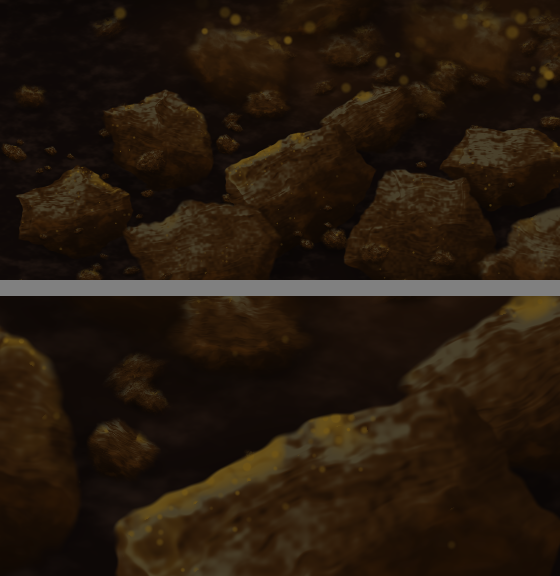
Top, the full canvas; bottom, a detail of the centre.
Write a WebGL 2 fragment shader that draws this texture.

```glsl
#version 300 es
precision highp float;
// Dark faceted gold nuggets scattered over black rock, with blurred lights behind.
// Each nugget is a soft minimum of random planes, lit from behind and above;
// they are layered far to near, and edge softness follows the depth of field.

#define STONES 103
#define LARGE_STEP 8
#define LIGHTS 40
#define FAR_BLUR 0.030
#define NEAR_BLUR 0.0042
#define SHADE vec3(0.092, 0.048, 0.016)
#define GOLD vec3(0.190, 0.110, 0.036)
#define PALE vec3(0.285, 0.250, 0.170)
#define GLINT vec3(0.430, 0.325, 0.085)
#define ROCK_LOW vec3(0.056, 0.033, 0.026)
#define ROCK_HIGH vec3(0.115, 0.076, 0.058)

out vec4 fragColor;
uniform vec2 u_resolution;

float hash(vec2 p) {
    vec3 q = fract(p.xyx * 0.1031);
    q += dot(q, q.yzx + 33.33);
    return fract((q.x + q.y) * q.z);
}

float noise(vec2 p) {
    vec2 i = floor(p), f = fract(p);
    f = f * f * (3.0 - 2.0 * f);
    return mix(mix(hash(i), hash(i + vec2(1, 0)), f.x),
               mix(hash(i + vec2(0, 1)), hash(i + vec2(1, 1)), f.x), f.y);
}

float fbm(vec2 p) {
    float sum = 0.0, amp = 0.5;
    for (int i = 0; i < 4; i++) {
        sum += amp * noise(p);
        p = mat2(1.6, 1.2, -1.2, 1.6) * p + 7.3;
        amp *= 0.5;
    }
    return sum;
}

// Small round sparkles of varied strength, one per cell; density from 0 to 1
float sparkles(vec2 p, float density) {
    vec2 cell = floor(p);
    vec2 centre = 0.3 + 0.4 * vec2(hash(cell + 3.1), hash(cell + 8.7));
    float radius = mix(0.2, 0.5, hash(cell + 5.5));
    float dotMask = 1.0 - smoothstep(radius * 0.2, radius, length(fract(p) - centre));
    return dotMask * step(1.0 - density, hash(cell)) * mix(0.3, 1.0, hash(cell + 1.7));
}

// Height of a nugget in its local frame, with the blended facet normal
float nugget(vec2 q, float seed, float hardness, out vec3 normal) {
    float total = 0.0;
    normal = vec3(0.0);
    for (int k = 0; k < 11; k++) {
        bool side = k < 7;
        float fk = float(k), jitter = hash(vec2(seed, fk + 1.0));
        float angle = 6.2832 * (side ? (fk + 0.9 * jitter) / 7.0 : (fk - 6.8 + 0.6 * jitter) / 4.0);
        float h = hash(vec2(fk + 20.0, seed));
        float tilt = side ? 0.9 : mix(0.3, 0.62, h);
        vec3 n = vec3(tilt * vec2(cos(angle), sin(angle)), sqrt(1.0 - tilt * tilt));
        float offset = side ? mix(0.7, 0.97, h) : mix(0.54, 0.72, jitter);
        float weight = exp(-hardness * (offset - dot(n.xy, q)) / n.z);
        total += weight;
        normal += n * weight;
    }
    normal = normalize(normal);
    return -log(total) / hardness;
}

// Lit nugget surface: bright back facets, brown front, grainy in focus
vec3 nuggetColour(vec2 p, vec2 q, vec3 n, float z, float seed, float sharp) {
    float grain = fbm(q * 4.5 + seed * 3.7);
    float fine = noise(q * vec2(9.0, 34.0) + seed) + noise(p * 100.0) - 1.0;
    float lit = 0.15 + 0.72 * max(dot(n, normalize(vec3(-0.2, 0.8, 0.45))), 0.0);
    lit *= mix(0.65, 1.2, noise(n.xy * 5.0 + seed * 2.3));
    lit *= 0.5 + grain + sharp * 0.55 * fine;
    vec3 col = mix(SHADE, GOLD, smoothstep(0.04, 0.58, lit));
    col = mix(col, PALE, smoothstep(0.48, 1.0, lit));
    col += vec3(0.05, 0.024, 0.0) * smoothstep(0.45, 0.75, grain) * smoothstep(0.3, -0.4, n.y);
    col *= mix(0.62, 1.0, smoothstep(-0.95, -0.25, q.y));
    // Glitter gathers in patches along the back rim
    float patches = smoothstep(0.42, 0.68, noise(q * 2.2 + seed * 5.1));
    float upward = smoothstep(0.1, 0.8, n.y);
    float rim = upward * (1.0 - smoothstep(0.05, 0.5, z));
    float glow = sparkles(p * 66.0 + seed, patches * (0.06 + 0.14 * upward + 0.45 * rim));
    float streak = rim * patches * smoothstep(0.36, 0.62, grain);
    return mix(col, GLINT, clamp(0.65 * glow * sharp + 0.8 * streak, 0.0, 1.0));
}

void main() {
    vec2 p = gl_FragCoord.xy / u_resolution.y;
    float width = u_resolution.x / u_resolution.y;

    // Rough rock floor, warmer and smoother toward the far right
    float far = smoothstep(0.4, 0.85, p.y);
    float ridges = 1.0 - abs(2.0 * fbm(p * vec2(5.0, 9.0)) - 0.95);
    float relief = ridges * fbm(p * vec2(20.0, 36.0));
    relief += 0.2 * (noise(p * vec2(70.0, 110.0)) - 0.5) * (1.0 - far);
    vec3 col = mix(ROCK_LOW, ROCK_HIGH, smoothstep(0.25, 0.85, relief));
    col += vec3(0.125, 0.064, 0.004) * far * smoothstep(0.2, 1.3, p.x) * noise(p * 4.5);

    // Nuggets from far to near; large ones at a fixed step, pebbles between
    for (int i = 0; i < STONES; i++) {
        float id = float(i), size = hash(vec2(id, 9.0));
        bool large = i % LARGE_STEP == 0;
        vec2 c = vec2(hash(vec2(id, 2.0)), 0.98 - 0.98 * id / 96.0);
        float depth = smoothstep(0.55, 0.85, c.y);
        if (large) c.x = fract(0.58 + 0.618034 * id / float(LARGE_STEP));
        else c = vec2(mix(c.x, sqrt(c.x), depth), c.y - 0.06);
        c.x *= width;
        float r = large ? mix(0.2, 0.32, size) * mix(1.0, 0.75, c.y)
                        : mix(0.013, 0.055, size * size) * (1.0 + 1.3 * depth);
        if (large && c.y - 0.55 * c.x > 0.4) r *= 0.3;
        float blur = mix(NEAR_BLUR, FAR_BLUR, smoothstep(0.45, 0.92, c.y));
        blur = min(blur + 0.007 * smoothstep(0.25, 0.0, c.y), 0.6 * r);
        float turn = 0.9 * (hash(vec2(id, 6.0)) - 0.5);
        vec2 d = mat2(cos(turn), -sin(turn), sin(turn), cos(turn)) * (p - c);
        vec2 q = d * vec2(1.0, mix(1.2, 1.65, hash(vec2(id, 12.0)))) / r;
        // Contact shadow below the stone
        col *= 1.0 - 0.25 * smoothstep(1.3, 0.7, length(q + vec2(0.0, 0.25)));
        if (length(q) > 1.35 + 2.0 * blur / r) continue;
        // Worn, uneven outline
        vec2 warp = q * 3.0 + id * 1.7;
        q += 0.16 * (vec2(noise(warp), noise(warp + 9.0)) - 0.5);
        q += 0.05 * (vec2(noise(warp * 4.0), noise(warp * 4.0 + 5.0)) - 0.5);
        vec3 n;
        float z = nugget(q, id + 1.0, clamp(0.6 * r / blur, 5.0, 24.0), n);
        float cover = smoothstep(-blur, blur, z * r * 0.5);
        float sharp = 1.0 - smoothstep(0.006, 0.022, blur);
        if (cover > 0.0) col = mix(col, nuggetColour(p, q, n, z, id + 1.0, sharp), cover);
    }

    // Out-of-focus lights, denser toward the far right
    for (int i = 0; i < LIGHTS; i++) {
        float id = float(i) + 70.0, power = hash(vec2(id, 4.0));
        vec2 c = vec2(width * sqrt(hash(vec2(id, 1.0))), 0.57 + 0.43 * sqrt(hash(vec2(id, 2.0))));
        float r = mix(0.01, 0.03, hash(vec2(id, 3.0)));
        float disc = 1.0 - smoothstep(0.4 * r, 1.2 * r, length(p - c));
        col = mix(col, GLINT, disc * mix(0.1, 0.95, power * power));
    }
    fragColor = vec4(col * (1.0 - 0.2 * smoothstep(0.85, 1.0, p.y)), 1.0);
}
```
